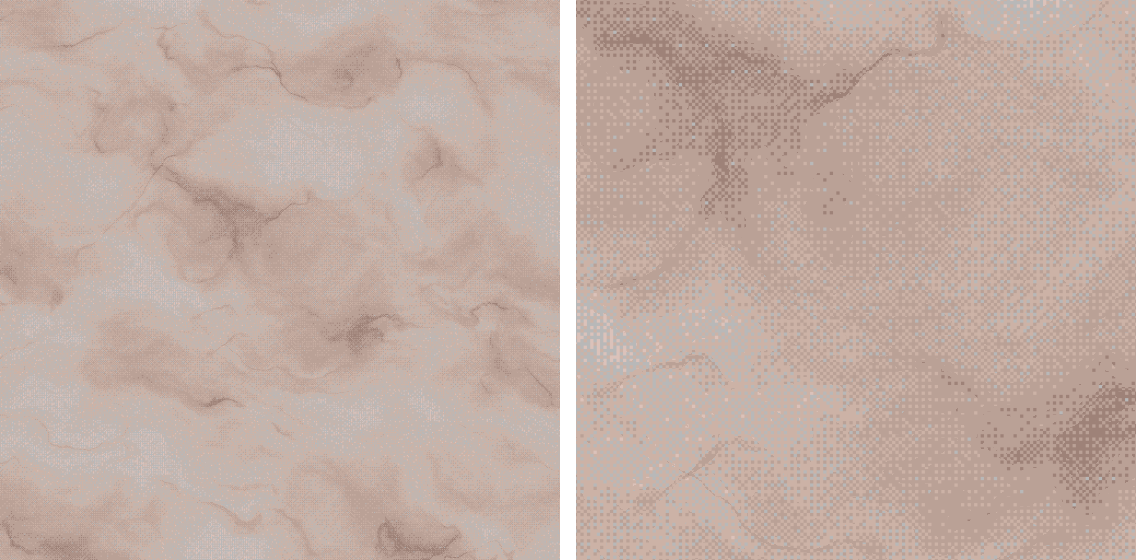
Left: the whole. Right: its middle third, enlarged.
Reproduce this texture procedurally as a WebGL 2 fragment shader.

```glsl
#version 300 es
precision highp float;

uniform vec2 u_resolution;
out vec4 outColor;

const float GRAINS = 512.0;
const vec3 UMBER = vec3(0.62, 0.51, 0.47);
const vec3 ROSE = vec3(0.73, 0.63, 0.59);
const vec3 SAND = vec3(0.80, 0.70, 0.65);
const vec3 BLUSH = vec3(0.86, 0.76, 0.73);
const vec3 ASH = vec3(0.72);

float hash(vec2 p) {
  vec3 q = fract(vec3(p.xyx) * 0.1031);
  q += dot(q, q.yzx + 33.33);
  return fract((q.x + q.y) * q.z);
}

vec2 gradientAt(vec2 cell) {
  float angle = 6.28318 * hash(cell + 71.0);
  return vec2(cos(angle), sin(angle));
}

float gradientNoise(vec2 p) {
  vec2 i = floor(p), f = p - i;
  vec2 u = f * f * f * (f * (f * 6.0 - 15.0) + 10.0);
  vec2 e = vec2(1.0, 0.0);
  float a = dot(gradientAt(i), f);
  float b = dot(gradientAt(i + e.xy), f - e.xy);
  float c = dot(gradientAt(i + e.yx), f - e.yx);
  float d = dot(gradientAt(i + e.xx), f - e.xx);
  return mix(mix(a, b, u.x), mix(c, d, u.x), u.y);
}

float fbm(vec2 p, int octaves) {
  float sum = 0.0, amplitude = 1.0;
  for (int i = 0; i < octaves; i++) {
    sum += amplitude * gradientNoise(p);
    p = mat2(0.96, 0.28, -0.28, 0.96) * p * 2.03 + 17.3;
    amplitude *= 0.5;
  }
  return sum;
}

// Coordinates along and across a tilted bedding direction
vec2 bedding(vec2 p, float angle, vec2 frequency) {
  float c = cos(angle), s = sin(angle);
  return vec2(c * p.x + s * p.y, c * p.y - s * p.x) * frequency;
}

// Mottled stain, wider on the lower side, around a ragged broken crack
float vein(vec2 p, float angle, vec2 frequency, float seed) {
  float field = fbm(bedding(p, angle, frequency) + seed, 2);
  field += 0.09 * fbm(p * 14.0 + seed, 4);
  float d = abs(field);
  float presence = smoothstep(-0.2, 0.2, gradientNoise(p * 3.1 + seed * 1.7));
  float broken = smoothstep(-0.1, 0.25, gradientNoise(p * 11.0 - seed));
  float mottle = clamp(0.9 + 1.3 * fbm(bedding(p, angle, vec2(12.0, 26.0)) - seed, 3), 0.2, 1.6);
  float stain = exp(-d / (field < 0.0 ? 0.10 : 0.035));
  float crack = 1.0 - smoothstep(0.003, 0.022, d);
  return presence * (0.62 * stain * mottle + 0.75 * crack * broken);
}

// Stone tone: 0 umber, 1 rose, 2 sand, 3 blush
float marbleTone(vec2 p) {
  vec2 warp = vec2(fbm(p * 3.5 + 5.2, 5), fbm(p * 3.5 + 41.7, 5));
  vec2 w = p + 0.08 * warp;
  float tone = 2.06 + 1.75 * fbm(bedding(w, -0.24, vec2(3.0, 5.6)) + 9.4, 5);
  tone += 0.4 * fbm(bedding(w, -0.2, vec2(12.0, 27.0)), 4);
  tone = max(tone, 1.15 + 0.3 * (tone - 1.15));
  float veins = vein(w, -0.36, vec2(1.2, 3.6), 23.0);
  veins += 0.9 * vein(w, 0.5, vec2(1.9, 4.2), 58.0);
  veins += 0.7 * vein(w, -0.42, vec2(2.3, 6.5), 87.0);
  return clamp(tone - min(veins, 1.5), 0.25, 2.8);
}

float bayer2(vec2 cell) {
  cell = floor(cell);
  return fract(cell.x * 0.5 + cell.y * cell.y * 0.75);
}

float bayer4(vec2 cell) {
  return bayer2(cell * 0.5) * 0.25 + bayer2(cell);
}

vec3 grainColor(vec2 cell, float tone) {
  float jitter = hash(cell + 3.0) - 0.5;
  float level = floor(tone + clamp(bayer4(cell) + 0.3 * jitter, 0.0, 0.99));
  vec3 color = level < 0.5 ? UMBER : level < 1.5 ? ROSE : level < 2.5 ? SAND : BLUSH;
  float ashShare = clamp(0.25 + 0.34 * (tone - 1.78), 0.04, 0.5);
  float ashThreshold = mix(bayer4(cell.yx + vec2(1.0, 2.0)), hash(cell + 139.0), 0.35);
  return ashThreshold < ashShare ? ASH : color;
}

void main() {
  vec2 p = gl_FragCoord.xy / u_resolution.y;
  float tone = marbleTone(p);

  // Blend neighbouring grains by pixel coverage
  vec2 grid = p * GRAINS - 0.5;
  vec2 cell = floor(grid);
  float pixelSize = GRAINS / u_resolution.y;
  vec2 cover = clamp((grid - cell - 0.5) / pixelSize + 0.5, 0.0, 1.0);
  vec3 lower = mix(grainColor(cell, tone), grainColor(cell + vec2(1, 0), tone), cover.x);
  vec3 upper = mix(grainColor(cell + vec2(0, 1), tone), grainColor(cell + vec2(1, 1), tone), cover.x);
  outColor = vec4(mix(lower, upper, cover.y), 1.0);
}
```
